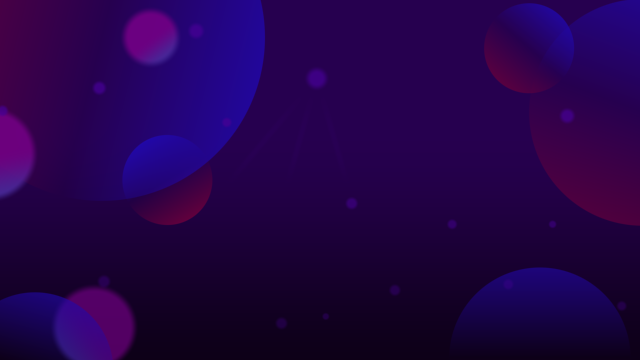
Give the GLSL for this background, as a WebGL 1 fragment shader.

```glsl
precision highp float;
uniform vec2 u_resolution;

#define SKY_TOP vec3(0.15, 0.0, 0.31)
#define SKY_BOTTOM vec3(0.045, 0.0, 0.08)
#define BLUE vec3(0.13, 0.03, 0.66)
#define CRIMSON vec3(0.38, 0.0, 0.24)
#define MAGENTA vec3(0.45, 0.0, 0.52)
#define PERIWINKLE vec3(0.28, 0.18, 0.62)
#define DOT_COLOR vec3(0.27, 0.0, 0.58)
#define BLUR 0.013
#define RAY_STRENGTH 0.07
#define HUB vec2(0.880, 0.782)

// Coverage of a disc whose edge is spread over the given half width.
float discMask(vec2 offset, float radius, float softness) {
  return 1.0 - smoothstep(-softness, softness, length(offset) - radius);
}

// Sharp disc: blue along the axis, clear in the middle, crimson opposite.
vec3 twoToneDisc(vec3 base, vec2 p, vec2 center, float radius, vec2 axis, float strength) {
  vec2 offset = p - center;
  float t = dot(offset / radius, normalize(axis));
  vec3 tint = t > 0.0 ? BLUE : CRIMSON;
  float alpha = min(abs(t), 1.0) * strength;
  return mix(base, tint, alpha * discMask(offset, radius, 0.8 / u_resolution.y));
}

// Out of focus disc: magenta turning to periwinkle along the axis.
vec3 blurredDisc(vec3 base, vec2 p, vec2 center, float radius, vec2 axis, float strength) {
  vec2 offset = p - center;
  float t = dot(offset / radius, normalize(axis));
  vec3 tint = mix(MAGENTA, PERIWINKLE, smoothstep(0.0, 1.1, t));
  return mix(base, tint, strength * discMask(offset, radius, BLUR));
}

float glowDot(vec2 p, vec2 center, float radius) {
  float strength = mix(0.3, 0.75, smoothstep(0.05, 0.75, center.y));
  return strength * discMask(p - center, 0.85 * radius, 0.35 * radius);
}

// Evenly spaced dots on a parabola; size holds first radius and its growth.
float dotChain(vec2 p, vec2 start, vec2 stride, float bend, vec2 size, float count) {
  float glow = 0.0;
  for (int i = 0; i < 4; i++) {
    float k = float(i);
    if (k >= count) break;
    vec2 center = start + stride * k + vec2(0.0, bend * k * k);
    glow = max(glow, glowDot(p, center, size.x + size.y * k));
  }
  return glow;
}

// Faint fan of lines spreading below the hub.
float rayFan(vec2 p) {
  float glow = 0.0;
  for (int i = 0; i < 3; i++) {
    vec2 ray = vec2(0.625 + 0.171 * float(i), 0.48) - HUB;
    vec2 offset = p - HUB;
    float along = clamp(dot(offset, ray) / dot(ray, ray), 0.0, 1.0);
    float line = 1.0 - smoothstep(0.002, 0.012, length(offset - ray * along));
    glow = max(glow, line * smoothstep(0.1, 0.5, along) * (1.0 - smoothstep(0.7, 1.0, along)));
  }
  return glow;
}

void main() {
  vec2 p = gl_FragCoord.xy / u_resolution.y;
  // Anchor the right-hand group to the right border.
  vec2 right = vec2(u_resolution.x / u_resolution.y, 0.0);

  // Sky
  vec3 color = mix(SKY_BOTTOM, SKY_TOP, smoothstep(-0.1, 0.65, p.y));
  color = mix(color, DOT_COLOR, RAY_STRENGTH * rayFan(p));

  // Upper left group
  color = twoToneDisc(color, p, vec2(0.465, 0.500), 0.125, vec2(-0.5, 0.85), 1.0);
  color = twoToneDisc(color, p, vec2(0.282, 0.896), 0.454, vec2(1.0, -0.25), 0.85);
  color = blurredDisc(color, p, vec2(0.419, 0.896), 0.074, vec2(0.6, -0.8), 0.9);
  color = blurredDisc(color, p, vec2(-0.028, 0.572), 0.123, vec2(0.2, -1.0), 0.88);

  // Lower left group
  color = blurredDisc(color, p, vec2(0.262, 0.090), 0.111, vec2(-0.8, -0.6), 0.68);
  color = twoToneDisc(color, p, vec2(0.097, -0.030), 0.218, vec2(0.3, 0.95), 0.65);

  // Right group
  color = twoToneDisc(color, p, right + vec2(0.007, 0.688), 0.315, vec2(0.35, 0.94), 0.72);
  color = twoToneDisc(color, p, right + vec2(-0.308, 0.866), 0.125, vec2(0.65, 0.75), 0.85);
  color = twoToneDisc(color, p, right + vec2(-0.278, 0.005), 0.252, vec2(0.0, 1.0), 0.62);

  // Glowing dots
  float glow = dotChain(p, vec2(0.007, 0.692), vec2(0.269, 0.016), 0.0475, vec2(0.016, 0.003), 3.0);
  glow = max(glow, dotChain(p, vec2(0.630, 0.660), HUB - vec2(0.630, 0.660), 0.0, vec2(0.014, 0.016), 2.0));
  glow = max(glow, dotChain(p, vec2(0.977, 0.435), vec2(0.279, -0.087), 0.029, vec2(0.017, -0.003), 3.0));
  glow = max(glow, dotChain(p, vec2(0.782, 0.102), vec2(0.315, 0.13), -0.038, vec2(0.017, -0.001), 4.0));
  glow = max(glow, dotChain(p, vec2(0.289, 0.218), vec2(0.616, -0.097), 0.0, vec2(0.018, -0.008), 2.0));
  glow = max(glow, glowDot(p, right + vec2(-0.202, 0.678), 0.021));
  color = mix(color, DOT_COLOR, glow);

  gl_FragColor = vec4(color, 1.0);
}
```
